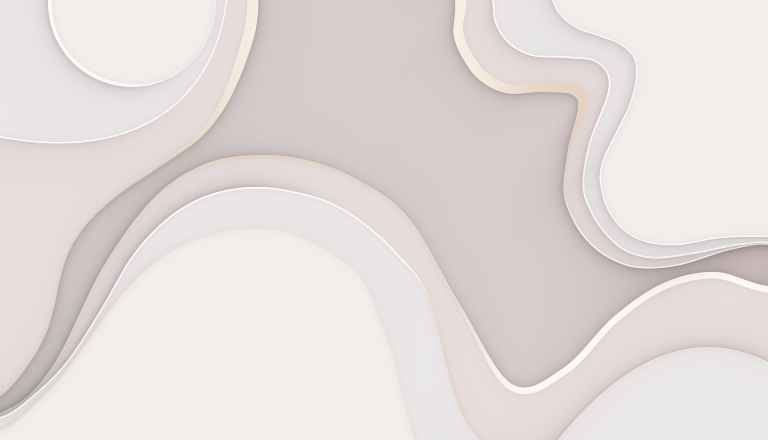
Write a WebGL 1 fragment shader that draws this background.

```glsl
precision highp float;
uniform vec2 u_resolution;

const vec3 CREAM = vec3(0.953, 0.930, 0.925);
const vec3 GREY = vec3(0.918, 0.904, 0.910);
const vec3 PINK = vec3(0.906, 0.868, 0.862);
const vec3 GOLD = vec3(0.900, 0.825, 0.765);
const vec3 PEARL = vec3(0.992, 0.975, 0.955);

// Cubic interpolation kernel
float kernel(float x) {
  float t = abs(x);
  if (t < 1.0) return (1.5 * t - 2.5) * t * t + 1.0;
  if (t < 2.0) return ((2.5 - 0.5 * t) * t - 4.0) * t + 2.0;
  return 0.0;
}

// Smooth curve through sixteen evenly spaced heights
float spline(float x, mat4 heights) {
  x = clamp(x, 0.0, 15.0);
  float sum = 0.0, total = 0.0;
  for (int i = 0; i < 4; i++) {
    for (int j = 0; j < 4; j++) {
      float w = kernel(x - float(4 * i + j));
      sum += w * heights[i][j];
      total += w;
    }
  }
  return sum / total;
}

// Approximate signed distance above the curve
float curve(vec2 q, float start, float spacing, mat4 heights) {
  float x = (q.x - start) / spacing;
  float slope = (spline(x + 0.05, heights) - spline(x - 0.05, heights)) / (0.1 * spacing);
  return (q.y - spline(x, heights)) / sqrt(1.0 + slope * slope);
}

// Paper sheet: cast shadow, bright rim, then fill; d is negative inside
void sheet(inout vec3 col, float d, vec3 fill, vec3 rim, float rimWidth, float shadow) {
  float aa = 0.6 * 7.68 / u_resolution.x;
  float outside = max(d, 0.0);
  col *= 1.0 - shadow * (0.6 * exp(-outside / 0.035) + 0.4 * exp(-outside / 0.12));
  col = mix(col, rim, smoothstep(aa, -aa, d));
  fill *= 1.0 - 0.035 * exp(-max(-d - rimWidth, 0.0) / 0.03);
  col = mix(col, fill, smoothstep(aa, -aa, d + rimWidth));
}

void main() {
  // Canvas spans 7.68 by 4.4 units, measured downward from the top
  vec2 uv = gl_FragCoord.xy / u_resolution;
  vec2 p = vec2(uv.x, 1.0 - uv.y) * vec2(7.68, 4.4);

  // Mauve backdrop
  vec3 col = mix(vec3(0.835, 0.805, 0.798), vec3(0.850, 0.802, 0.800), smoothstep(2.0, 5.0, p.x));
  col = mix(col, vec3(0.805, 0.750, 0.745), smoothstep(5.2, 7.6, p.x) * smoothstep(1.6, 2.6, p.y));

  // Upper left: pink sheet, grey bowl, cream disc
  float d = curve(p.yx, 0.0, 0.28, mat4(
    2.585, 2.56, 2.48, 2.37, 2.22, 1.98, 1.58, 1.17,
    0.87, 0.69, 0.60, 0.54, 0.45, 0.29, 0.06, -0.30));
  float fade = smoothstep(0.3, 2.0, p.y);
  sheet(col, d, PINK, mix(vec3(0.960, 0.930, 0.895), GOLD, fade), mix(0.11, 0.012, fade), 0.17);

  float t = p.x - p.y - 0.85;
  float bowl = 2.81 - 0.25 * t * t - 0.008 * t * t * t * t;
  float bowlSlope = 0.5 * t + 0.032 * t * t * t;
  d = (p.x + p.y - bowl) / sqrt(2.0 + 2.0 * bowlSlope * bowlSlope);
  sheet(col, d, GREY, PEARL, 0.016, 0.10 * smoothstep(2.2, 0.8, p.x));

  d = length(p - vec2(1.32, 0.03)) - 0.84;
  fade = smoothstep(2.1, 1.0, p.x);
  sheet(col, d, CREAM, mix(CREAM, PEARL, fade), 0.012 + 0.025 * fade * fade, 0.04 + 0.13 * fade);

  // Long wave crossing the lower half
  d = -curve(p, 0.0, 0.512, mat4(
    4.13, 3.68, 2.68, 1.98, 1.64, 1.55, 1.60, 1.80,
    2.19, 3.06, 3.84, 3.68, 3.16, 2.82, 2.72, 2.86));
  float crest = smoothstep(1.2, 2.5, p.x) * smoothstep(4.3, 3.0, p.x);
  fade = smoothstep(4.3, 5.3, p.x);
  sheet(col, d, PINK, mix(mix(PINK, GOLD, 0.4 + 0.6 * crest), PEARL, fade),
    0.012 + 0.018 * crest + 0.055 * fade, 0.20 - 0.11 * smoothstep(1.0, 4.0, p.x) + 0.06 * fade);

  // Lower left hills
  d = -curve(p, 0.0, 0.33, mat4(
    4.17, 3.95, 3.62, 3.12, 2.56, 2.20, 1.99, 1.89,
    1.87, 1.92, 2.02, 2.22, 2.52, 2.97, 4.08, 4.47));
  fade = smoothstep(3.6, 2.2, p.x);
  sheet(col, d, GREY, mix(GOLD, PEARL, smoothstep(4.5, 4.0, p.x)), 0.018, 0.02 + 0.18 * fade);

  d = -curve(p, 0.0, 0.28, mat4(
    4.30, 4.10, 3.82, 3.46, 3.06, 2.74, 2.52, 2.38,
    2.30, 2.27, 2.29, 2.385, 2.55, 2.80, 3.48, 4.45));
  sheet(col, d, CREAM, mix(GOLD, PEARL, 0.35), 0.014, 0.02 + 0.05 * smoothstep(2.2, 0.8, p.x));

  // Lower right mound
  t = p.x - 7.08;
  d = (3.47 + 0.41 * t * t - p.y) / sqrt(1.0 + 0.6724 * t * t);
  sheet(col, d, GREY, mix(GOLD, PEARL, 0.4), 0.015, 0.15);

  // Upper right ribbons, traced along the falling diagonal
  vec2 diagonal = vec2(p.x + p.y, p.x - p.y);
  d = -0.7071 * curve(diagonal, 4.5, 0.38, mat4(
    4.58, 4.19, 4.03, 4.00, 4.15, 4.56, 4.77, 4.20,
    3.73, 3.53, 3.46, 3.51, 3.70, 4.13, 4.83, 5.28));
  vec3 ribbonRim = mix(vec3(0.970, 0.935, 0.900), GOLD, smoothstep(4.5, 5.7, p.x));
  ribbonRim = mix(ribbonRim, PEARL, smoothstep(1.6, 2.4, p.y));
  sheet(col, d, PINK, ribbonRim, mix(0.105, 0.016, smoothstep(0.75, 1.6, p.y)), 0.19);

  d = -0.7071 * curve(diagonal, 4.8, 0.36, mat4(
    4.99, 4.73, 4.65, 4.76, 5.08, 5.34, 5.21, 4.46,
    3.97, 3.78, 3.71, 3.74, 3.95, 4.40, 4.93, 5.30));
  sheet(col, d, GREY, PEARL, 0.018, 0.12);

  d = -0.7071 * curve(diagonal, 5.4, 0.32, mat4(
    5.55, 5.45, 5.48, 5.63, 5.76, 5.71, 5.28, 4.40,
    4.08, 3.95, 3.935, 4.06, 4.34, 4.79, 5.14, 5.40));
  sheet(col, d, CREAM, PEARL, 0.014, 0.14);

  gl_FragColor = vec4(col, 1.0);
}
```
